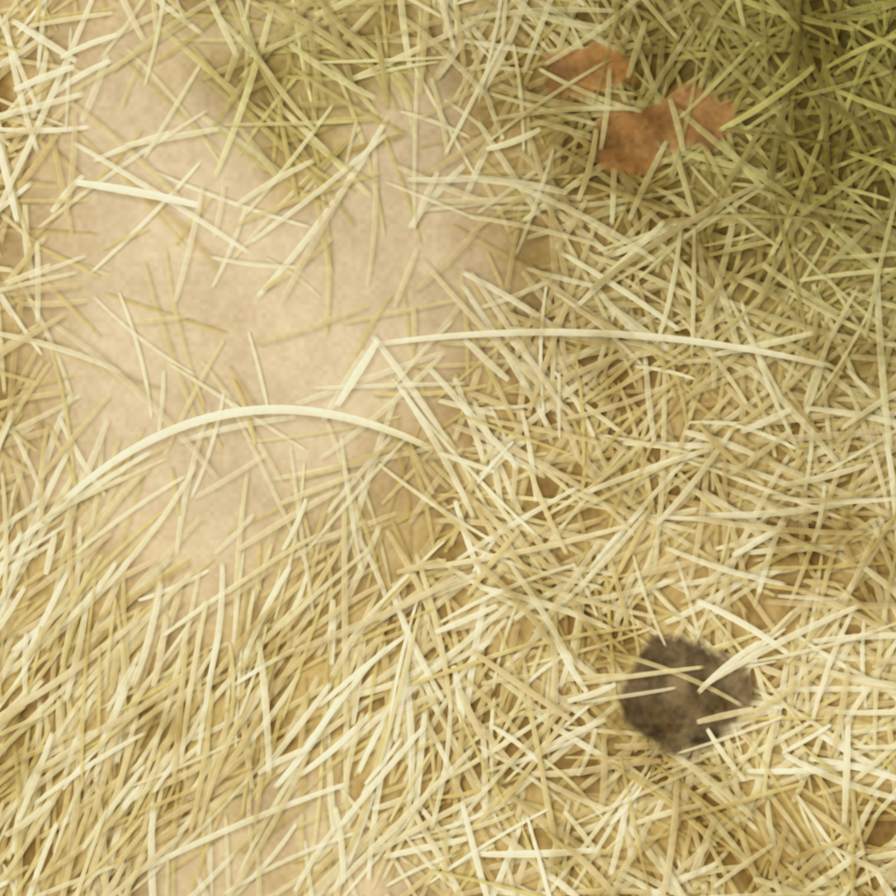
Give the GLSL for this texture, as a three.js fragment shader.

```glsl
// Dry straw scattered over pale bare soil, with green blades, fallen leaves and a dark pit.
#define SOIL vec3(0.81, 0.69, 0.55)
#define PALE vec3(0.97, 0.90, 0.73)
#define GOLD vec3(0.80, 0.69, 0.41)
#define TAN vec3(0.70, 0.57, 0.36)
#define UMBER vec3(0.46, 0.35, 0.20)
#define GREEN vec3(0.55, 0.52, 0.20)
#define LEAF vec3(0.67, 0.46, 0.28)
#define PIT vec3(0.32, 0.26, 0.19)
#define LAYERS 30
#define CELL 0.112
#define HALF_WIDTH 0.0032
#define SOFT 0.0016

varying vec2 vUv;

vec3 hash3(vec2 p) {
  vec3 q = fract(p.xyx * vec3(0.1031, 0.1030, 0.0973));
  q += dot(q, q.yxz + 33.33);
  return fract((q.xxy + q.yzz) * q.zyx);
}

float noise(vec2 p) {
  vec2 i = floor(p), f = fract(p);
  f = f * f * (3.0 - 2.0 * f);
  float low = mix(hash3(i).x, hash3(i + vec2(1.0, 0.0)).x, f.x);
  float high = mix(hash3(i + vec2(0.0, 1.0)).x, hash3(i + 1.0).x, f.x);
  return mix(low, high, f.y);
}

float fbm(vec2 p) {
  float sum = 0.0, amp = 0.5;
  for (int i = 0; i < 4; i++) {
    sum += amp * noise(p);
    p = p * 2.03 + 17.1;
    amp *= 0.5;
  }
  return sum / 0.94;
}

// Soft ellipse: 1 inside, 0 outside
float blob(vec2 p, vec2 centre, vec2 radius, float edge) {
  return 1.0 - smoothstep(1.0 - edge, 1.0 + edge, length((p - centre) / radius));
}

float bareGround(vec2 p) {
  vec2 q = p + 0.14 * (vec2(noise(p * 9.0), noise(p * 9.0 + 40.0)) - 0.5);
  float patches = max(blob(q, vec2(0.27, 0.70), vec2(0.28, 0.34), 0.35),
                      0.8 * blob(q, vec2(0.30, 0.02), vec2(0.13, 0.07), 0.4));
  return patches * (1.0 - 0.8 * blob(q, vec2(0.33, 0.92), vec2(0.12, 0.08), 0.5));
}

float greenGrowth(vec2 p) {
  return max(blob(p, vec2(1.02, 0.97), vec2(0.32, 0.30), 0.85),
             0.5 * blob(p, vec2(0.33, 0.92), vec2(0.17, 0.11), 0.5));
}

// Paints one bent blade with its shadow; axis runs from the middle to the tip
void blade(inout vec3 col, vec2 p, vec2 axis, float bend, float width, vec4 tint) {
  float len = length(axis);
  vec2 dir = axis / len;
  float t = dot(p, dir) / len;
  float slope = 2.0 * bend * t / len;
  float across = dot(p, vec2(-dir.y, dir.x)) - bend * (1.0 - t * t);
  across /= sqrt(1.0 + slope * slope);
  float w = width * (1.0 - 0.35 * t * t);
  float ends = 1.0 - smoothstep(0.88, 1.0, abs(t));
  float shadow = 1.0 - smoothstep(0.3 * w, 2.4 * w, abs(across + 0.8 * w));
  float body = 1.0 - smoothstep(w - SOFT, w + SOFT, abs(across));
  float shade = 1.0 + 0.06 * clamp(across / w, -1.0, 1.0);
  col *= 1.0 - 0.19 * shadow * ends * tint.a;
  col = mix(col, tint.rgb * shade, body * ends * tint.a);
}

void stalk(inout vec3 col, vec2 p, vec2 a, vec2 b, float bend, float width) {
  blade(col, p - 0.5 * (a + b), 0.5 * (b - a), bend, width, vec4(PALE, 0.95));
}

// One jittered grid of blades; height runs from 0 (bottom) to 1 (top)
void strawLayer(inout vec3 col, vec2 p, float layer, float height) {
  vec3 seed = hash3(vec2(layer, 7.0));
  float size = CELL * (0.6 + 0.8 * seed.z);
  vec2 home = floor(p / size + seed.xy);
  for (int x = -1; x <= 1; x++) {
    for (int y = -1; y <= 1; y++) {
      vec2 id = home + vec2(float(x), float(y));
      vec3 place = hash3(id + layer * 31.0);
      vec3 look = hash3(id + layer * 57.0 + 11.0);
      vec2 mid = (id + place.xy - seed.xy) * size;
      float bare = bareGround(mid);
      if (place.z < 0.95 - 0.78 * bare) {
        float combed = 0.8 * blob(mid, vec2(0.15, 0.22), vec2(0.38, 0.30), 0.4);
        float angle = mix(look.x * 3.1416, 0.5 + 0.8 * look.x, combed);
        float reach = size * (0.35 + 0.62 * look.y);
        float tone = mix(look.z, height, 0.35) + 0.15 * bare;
        float kind = fract(look.z * 7.3 + look.y);
        vec3 tint = mix(TAN, mix(GOLD, SOIL, 0.7 * kind), smoothstep(0.05, 0.4, tone));
        tint = mix(tint, PALE, smoothstep(0.40, 0.88, tone));
        tint = mix(tint, GREEN * (0.6 + 0.8 * look.z), 0.65 * greenGrowth(mid));
        float width = HALF_WIDTH * (0.6 + 0.7 * kind);
        float opacity = mix(0.65, 1.0, fract(place.z * 9.7)) * (1.0 - 0.15 * bare);
        blade(col, p - mid, reach * vec2(cos(angle), sin(angle)),
              (place.x - 0.5) * reach * 0.16, width, vec4(tint, opacity));
      }
    }
  }
}

// Curled leaves and the pit, lying just under the topmost straw
void debris(inout vec3 col, vec2 p) {
  vec2 q = p + 0.05 * (vec2(fbm(p * 22.0), fbm(p * 22.0 + 9.0)) - 0.5);
  float leaves = max(blob(q, vec2(0.655, 0.92), vec2(0.040, 0.031), 0.15),
                 max(blob(q, vec2(0.70, 0.845), vec2(0.036, 0.034), 0.15),
                     blob(q, vec2(0.765, 0.868), vec2(0.052, 0.030), 0.15)));
  col = mix(col, LEAF * (0.5 + 1.1 * fbm(p * 24.0)), 0.9 * leaves);
  float pit = blob(q, vec2(0.765, 0.225), vec2(0.066, 0.060), 0.15);
  col = mix(col, PIT * (0.4 + 1.2 * fbm(p * 45.0)), 0.95 * pit);
}

// Sunlit exposure: lifts the middle tones and rolls off the lights
vec3 expose(vec3 col) {
  return 0.96 * (1.0 - pow(1.0 - clamp(col, 0.0, 1.0), vec3(1.4, 1.4, 1.25)));
}

void main() {
  vec2 p = vUv;
  float bare = bareGround(p);
  vec3 soil = SOIL * (0.82 + 0.30 * fbm(p * 8.0)) * (0.94 + 0.12 * fbm(p * 60.0));
  vec3 litter = mix(TAN, UMBER, smoothstep(0.3, 0.7, fbm(p * 20.0)));
  litter = mix(litter, GREEN * 0.55, 0.7 * greenGrowth(p));
  vec3 col = mix(litter, soil, bare);

  for (int i = 0; i < LAYERS; i++) {
    if (i == LAYERS - 3) debris(col, p);
    strawLayer(col, p, float(i), float(i) / float(LAYERS - 1));
  }

  // Long single stalks on the bare ground
  stalk(col, p, vec2(0.06, 0.43), vec2(0.49, 0.495), 0.078, 0.0050);
  stalk(col, p, vec2(0.375, 0.545), vec2(0.423, 0.622), 0.0, 0.0046);
  stalk(col, p, vec2(0.415, 0.615), vec2(0.94, 0.588), 0.026, 0.0040);
  stalk(col, p, vec2(0.08, 0.797), vec2(0.225, 0.770), 0.002, 0.0046);

  // Shaded hollows in the straw, a darker far corner, then fine grain
  float hollow = smoothstep(0.50, 0.78, fbm(p * 10.0 + 3.0)) * (1.0 - 0.8 * bare);
  float corner = blob(p, vec2(1.0, 1.0), vec2(0.50, 0.46), 0.85);
  col *= 0.98 + 0.14 * fbm(p * 5.0 + 8.0);
  col *= mix(vec3(1.0), vec3(0.78, 0.75, 0.66), hollow);
  col *= 1.0 - 0.28 * corner;
  col += 0.06 * (noise(p * 190.0) - 0.5);
  gl_FragColor = vec4(expose(col), 1.0);
}
```
